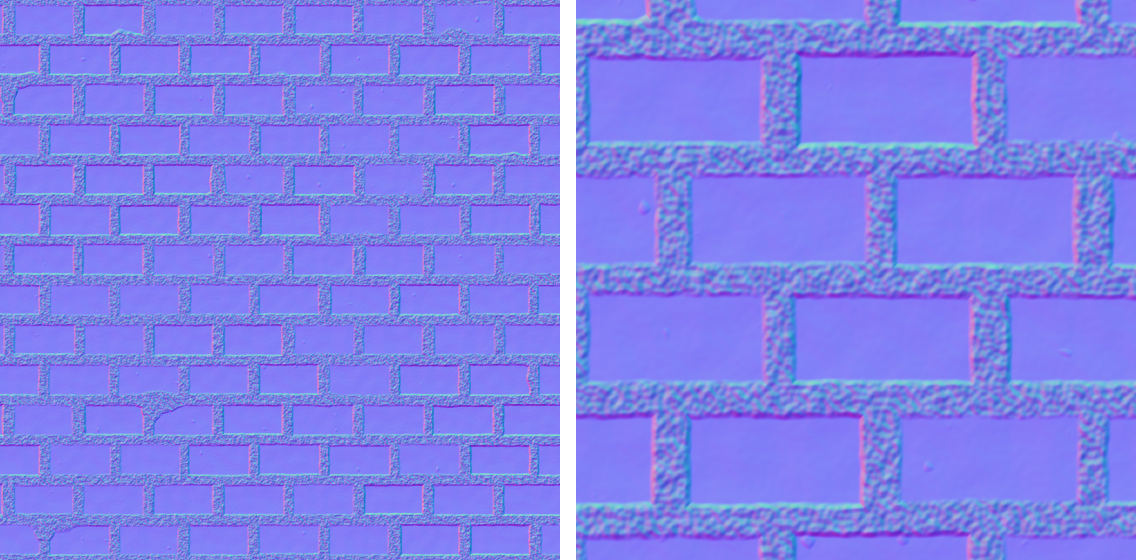
Left, the full canvas; right, a detail of the centre.
Write a Shadertoy shader that draws this texture map.

```glsl
// Seamless tangent-space normal map of a running-bond brick wall with gritty mortar.

const vec2 GRID = vec2(8.0, 14.0);            // bricks across, courses down
const vec2 BRICK_HALF = vec2(0.0532, 0.0262); // half size of a brick face
const float BEVEL = 0.0021;
const float DEPTH = 0.0023;
const float SAMPLE_STEP = 0.0009;

vec2 hash22(vec2 p) {
    vec3 q = fract(p.xyx * vec3(0.1031, 0.1030, 0.0973));
    q += dot(q, q.yzx + 33.33);
    return fract((q.xx + q.yz) * q.zy);
}

// Dot product of a wrapped lattice gradient with the offset from its corner.
float cornerSlope(vec2 cell, vec2 offset, float period, float seed) {
    float angle = 6.28318 * hash22(mod(cell, period) + seed).x;
    return dot(vec2(cos(angle), sin(angle)), offset);
}

// Gradient noise that wraps over the unit square; period is a whole number.
float gradientNoise(vec2 uv, float period, float seed) {
    vec2 p = uv * period;
    vec2 cell = floor(p);
    vec2 f = p - cell;
    vec2 w = f * f * f * (f * (f * 6.0 - 15.0) + 10.0);
    vec2 e = vec2(1.0, 0.0);
    float low = mix(cornerSlope(cell, f, period, seed),
                    cornerSlope(cell + e.xy, f - e.xy, period, seed), w.x);
    float high = mix(cornerSlope(cell + e.yx, f - e.yx, period, seed),
                     cornerSlope(cell + e.xx, f - e.xx, period, seed), w.x);
    return mix(low, high, w.y);
}

float boxDistance(vec2 p, vec2 halfSize) {
    vec2 q = abs(p) - halfSize;
    return length(max(q, 0.0)) + min(max(q.x, q.y), 0.0);
}

// Position inside the brick cell (xy) and the wrapped brick index (zw).
vec4 brickCell(vec2 uv) {
    vec2 p = uv * GRID;
    float row = mod(floor(p.y), GRID.y);
    p.x -= mix(0.635, 0.125, mod(row, 2.0));
    vec2 local = (fract(p) - 0.5) / GRID;
    return vec4(local, mod(floor(p.x), GRID.x), row);
}

// Fine grit plus coarser lumps.
float mortarHeight(vec2 uv) {
    return 0.0011 * gradientNoise(uv, 250.0, 11.0)
         + 0.0010 * gradientNoise(uv, 113.0, 37.0);
}

// Gentle crown, faint undulation and a few shallow pits.
float faceHeight(vec2 uv, vec2 local) {
    float pits = smoothstep(0.46, 0.66, gradientNoise(uv, 71.0, 53.0));
    return 0.0005 * gradientNoise(uv, 43.0, 71.0)
         + 0.00008 * gradientNoise(uv, 180.0, 29.0)
         - 0.0007 * pits - 0.6 * local.y * local.y;
}

// Surface height (x) and brick coverage (y).
vec2 wallSurface(vec2 uv) {
    vec4 cell = brickCell(uv);
    vec2 shift = hash22(cell.zw + 5.0) - 0.5;
    vec2 growth = hash22(cell.zw + 91.0) - 0.5;
    float relief = mix(0.4, 1.3, hash22(cell.zw + 147.0).x);

    // Ragged edges, and rare patches where the brick has broken away.
    float ragged = 0.0009 * gradientNoise(uv, 110.0, 83.0)
                 + 0.0012 * gradientNoise(uv, 36.0, 19.0);
    float wear = smoothstep(0.36, 0.58, gradientNoise(uv, 9.0, 61.0));
    float chip = wear * (0.013 + 0.012 * gradientNoise(uv, 58.0, 43.0));

    vec2 local = cell.xy - shift * vec2(0.0030, 0.0018);
    float d = boxDistance(local, BRICK_HALF + growth * vec2(0.0026, 0.0018));
    d += ragged + chip;

    float bevel = BEVEL * (1.0 + wear);
    float brick = 1.0 - smoothstep(-bevel, bevel, d);
    float face = DEPTH * relief + faceHeight(uv, local);
    return vec2(mix(mortarHeight(uv), face, brick), brick);
}

// Red follows the right-facing slope, green the downward-facing slope.
vec3 encodeNormal(vec3 n) {
    return vec3(0.515, 0.495, 0.485) + vec3(0.5, -0.5, 0.485) * n;
}

// Duller tint of the mortar, with small patches of lighter and darker grit.
vec3 mortarTint(vec2 uv) {
    float patches = gradientNoise(uv, 130.0, 7.0);
    return vec3(-0.045, 0.015, -0.085) + vec3(0.10, 0.12, 0.05) * patches;
}

void mainImage(out vec4 fragColor, in vec2 fragCoord) {
    vec2 uv = fragCoord / iResolution.xy;
    vec2 e = vec2(SAMPLE_STEP, 0.0);

    vec2 left = wallSurface(uv - e.xy);
    vec2 right = wallSurface(uv + e.xy);
    vec2 below = wallSurface(uv - e.yx);
    vec2 above = wallSurface(uv + e.yx);

    vec2 slope = vec2(right.x - left.x, above.x - below.x) / (2.0 * SAMPLE_STEP);
    float mortar = 1.0 - 0.25 * (left.y + right.y + above.y + below.y);

    vec3 color = encodeNormal(normalize(vec3(-slope, 1.0)));
    color += mortar * mortarTint(uv);
    fragColor = vec4(clamp(color, 0.0, 1.0), 1.0);
}
```
